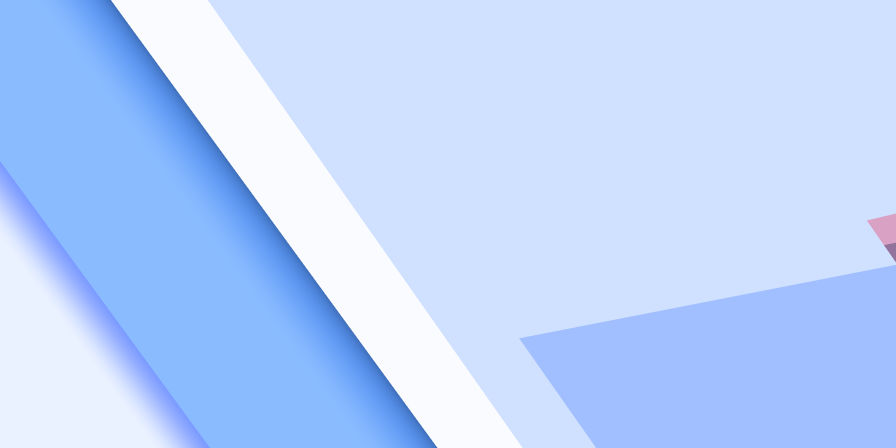
Give the GLSL for this background, as a WebGL 1 fragment shader.

```glsl
precision highp float;
// Layered diagonal paper bands in pale blue with soft shadows and a corner accent.

uniform vec2 u_resolution;

// Colours
const vec3 PANEL = vec3(0.815, 0.88, 1.0);
const vec3 STRIPE = vec3(0.98, 0.985, 1.0);
const vec3 BAND = vec3(0.54, 0.735, 1.0);
const vec3 BAND_SHADE = vec3(0.36, 0.60, 0.98);
const vec3 BAND_DARK = vec3(0.22, 0.40, 0.68);
const vec3 CORNER = vec3(0.92, 0.95, 1.0);
const vec3 CORNER_GLOW = vec3(0.45, 0.58, 1.0);
const vec3 SHEET = vec3(0.63, 0.75, 1.0);
const vec3 ACCENT = vec3(0.85, 0.63, 0.77);
const vec3 ACCENT_DARK = vec3(0.57, 0.45, 0.61);

// Edges as start and end points, in canvas heights
const vec4 STRIPE_RIGHT = vec4(0.4635, 1.0, 1.1667, 0.0);
const vec4 STRIPE_LEFT = vec4(0.2474, 1.0, 0.9766, 0.0);
const vec4 BAND_LEFT = vec4(0.0, 0.6406, 0.4688, 0.0);
const vec4 SHEET_LEFT = vec4(1.1589, 0.2448, 1.3307, 0.0);
const vec4 SHEET_TOP = vec4(1.1589, 0.2448, 2.0, 0.4089);
const vec4 ACCENT_LEFT = vec4(1.9349, 0.5078, 2.0, 0.4141);
const vec4 ACCENT_TOP = vec4(1.9349, 0.5078, 2.0, 0.5234);
const vec4 ACCENT_FOLD = vec4(1.974, 0.453, 2.0, 0.4583);

// Shadow widths
const float SHADE_WIDTH = 0.14;
const float DARK_WIDTH = 0.022;
const float GLOW_WIDTH = 0.105;

// Signed distance: positive right of falling edges, above rising ones
float side(vec2 p, vec4 edge) {
  vec2 dir = normalize(edge.zw - edge.xy);
  return dot(p - edge.xy, vec2(-dir.y, dir.x));
}

// Antialiased coverage of the positive side
float cover(float d) {
  return clamp(d * u_resolution.y + 0.5, 0.0, 1.0);
}

void main() {
  vec2 p = gl_FragCoord.xy / u_resolution.y;
  vec3 color = PANEL;

  // Folded accent at the right border, then the sheet in front of it
  float accent = cover(min(side(p, ACCENT_LEFT), -side(p, ACCENT_TOP)));
  vec3 accentColor = mix(ACCENT_DARK, ACCENT, cover(side(p, ACCENT_FOLD)));
  color = mix(color, accentColor, accent);
  float sheet = cover(min(side(p, SHEET_LEFT), -side(p, SHEET_TOP)));
  color = mix(color, SHEET, sheet);

  // White stripe
  color = mix(color, STRIPE, cover(-side(p, STRIPE_RIGHT)));

  // Blue band, shaded beneath the stripe
  float depth = -side(p, STRIPE_LEFT);
  float inside = max(depth, 0.0);
  vec3 band = mix(BAND_SHADE, BAND, smoothstep(0.0, SHADE_WIDTH, inside));
  band = mix(band, BAND_DARK, 0.85 * exp(-inside / DARK_WIDTH));
  color = mix(color, band, cover(depth));

  // Pale corner with a glow along the band
  float away = -side(p, BAND_LEFT);
  vec3 corner = mix(CORNER_GLOW, CORNER, smoothstep(-0.02, GLOW_WIDTH, away));
  color = mix(color, corner, cover(away));

  gl_FragColor = vec4(color, 1.0);
}
```
